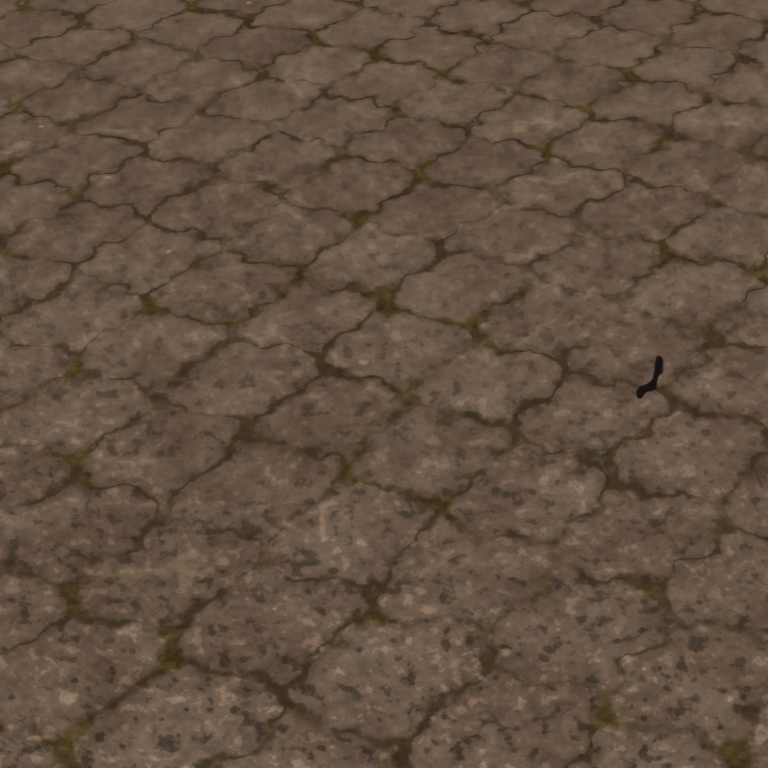
A Shadertoy shader for this texture:

```glsl
#define HORIZON 1.0
#define EDGE_WAVE 0.060
#define EDGE_ROUGHNESS 0.30
#define CORNER_RADIUS 0.13
#define JOINT_WIDTH 0.062
#define GRAIN 0.30
#define STONE_DARK vec3(0.352, 0.278, 0.225)
#define STONE_LIGHT vec3(0.462, 0.388, 0.326)
#define JOINT_COLOR vec3(0.245, 0.190, 0.128)
#define MOSS_COLOR vec3(0.268, 0.222, 0.105)
#define CHIP_COLOR vec3(0.520, 0.445, 0.355)
#define TWIG_COLOR vec3(0.090, 0.075, 0.075)

float hash(vec2 p) {
    return fract(sin(dot(p, vec2(127.1, 311.7))) * 43758.5453);
}

float noise(vec2 p) {
    vec2 i = floor(p), f = fract(p);
    f = f * f * (3.0 - 2.0 * f);
    return mix(mix(hash(i), hash(i + vec2(1, 0)), f.x),
               mix(hash(i + vec2(0, 1)), hash(i + vec2(1, 1)), f.x), f.y);
}

float fbm(vec2 p) {
    float sum = 0.0, amp = 0.5;
    for (int i = 0; i < 4; i++) {
        sum += amp * noise(p);
        p = mat2(1.6, 1.2, -1.2, 1.6) * p + 7.3;
        amp *= 0.5;
    }
    return sum / 0.9375;
}

float roundedBox(vec2 p, float halfSize, float radius) {
    vec2 q = abs(p) - halfSize + radius;
    return length(max(q, 0.0)) + min(max(q.x, q.y), 0.0) - radius;
}

float segment(vec2 p, vec2 a, vec2 b) {
    vec2 pa = p - a, ba = b - a;
    return length(pa - ba * clamp(dot(pa, ba) / dot(ba, ba), 0.0, 1.0));
}

// Canvas to paving lattice: one unit per stone along each row direction
vec2 groundLattice(vec2 uv) {
    float depth = 1.0 / (1.0 - uv.y + HORIZON);
    vec2 plane = vec2((uv.x - 0.5) * depth, depth);
    return mat2(9.06, -4.66, -13.50, -18.77) * (plane - vec2(-0.0455, 0.6494)) + 0.5;
}

void mainImage(out vec4 fragColor, in vec2 fragCoord) {
    vec2 uv = fragCoord / iResolution.xy;
    vec2 ground = groundLattice(uv);
    float nearness = 1.0 - uv.y;

    // Interlocking stones with knobby, crumbled edges
    vec2 rough = vec2(fbm(ground * 4.5), fbm(ground * 4.5 + 31.0)) - 0.5;
    vec2 phase = 6.28318 * (ground.yx - 0.5);
    vec2 wave = sin(phase) + 0.35 * sin(3.0 * phase);
    vec2 q = ground + EDGE_WAVE * wave + EDGE_ROUGHNESS * rough;
    vec2 id = floor(q), cell = fract(q) - 0.5;
    float edge = roundedBox(cell, 0.5, CORNER_RADIUS);

    // Stone body: per-stone tone and soft blotches
    float blotch = fbm(ground * 3.0 + 11.0);
    float tone = 0.5 + 0.25 * (hash(id) - 0.5) + 1.1 * (blotch - 0.5);
    vec3 color = mix(STONE_DARK, STONE_LIGHT, clamp(tone, 0.0, 1.0));

    // Fine grain, dark pits and light grit, coarser towards the viewer
    float grain = 0.65 * fbm(uv * vec2(95.0, 120.0)) + 0.35 * fbm(ground * 13.0) - 0.5;
    float relief = fbm(uv * vec2(62.0, 78.0) + 19.0);
    color *= 1.0 + GRAIN * (0.9 + 0.9 * nearness) * grain;
    color *= 1.0 - 0.30 * (0.2 + nearness) * smoothstep(0.56, 0.78, relief);
    color *= 1.0 + 0.22 * (0.3 + nearness) * smoothstep(0.40, 0.22, relief);

    // Pale worn strips on a few stones
    vec2 across = vec2(cell.x - cell.y, cell.x + cell.y);
    float stripY = across.y - 0.8 * (hash(id + 3.7) - 0.5) + 0.3 * rough.x;
    float strip = smoothstep(0.18, 0.05, abs(stripY))
                * smoothstep(0.60, 0.30, abs(across.x + 0.4 * rough.y));
    strip *= step(0.84, hash(id + 9.1)) * smoothstep(0.32, 0.58, fbm(ground * 6.0));
    color = mix(color, CHIP_COLOR * (1.0 + 0.5 * grain), 0.55 * strip);

    // Dirt in the joints, thin and broken in places
    float spread = JOINT_WIDTH * (0.35 + 1.2 * fbm(ground * 3.5 + 71.0));
    float ragged = edge + 0.06 * (relief - 0.5);
    float joint = smoothstep(-spread, 0.0, ragged);
    float strength = 0.30 + 0.70 * smoothstep(0.32, 0.60, fbm(ground * 2.6 + 47.0));
    color *= 1.0 - 0.12 * smoothstep(-0.18, -0.02, ragged) * strength;
    color = mix(color, JOINT_COLOR * (1.0 + 0.6 * grain), 0.92 * joint * strength);

    // Moss gathers where joints meet
    float corner = length(fract(q + 0.5) - 0.5);
    float moss = smoothstep(0.32, 0.06, corner + 0.6 * rough.y);
    moss *= smoothstep(-0.13, 0.01, ragged) * smoothstep(0.42, 0.62, fbm(ground * 1.7 + 83.0));
    color = mix(color, MOSS_COLOR * (1.0 + 1.3 * grain), 0.75 * moss);

    // Sparse pale pebbles
    vec2 pebbleId = floor(ground * 4.0);
    vec2 jitter = vec2(hash(pebbleId + 1.3), hash(pebbleId + 8.2)) - 0.5;
    float pebble = length(fract(ground * 4.0) - 0.5 - 0.5 * jitter + 0.3 * rough);
    pebble = smoothstep(0.20, 0.06, pebble) * step(0.992, hash(pebbleId));
    color = mix(color, CHIP_COLOR * 1.15, 0.7 * pebble);

    // Dark bent twig, ragged along its length
    vec2 bend = vec2(0.853, 0.506);
    float twig = min(segment(uv, vec2(0.837, 0.489), bend),
                     segment(uv, bend, vec2(0.858, 0.533)));
    twig += 0.010 * (noise(uv * 95.0) - 0.4);
    color = mix(color, TWIG_COLOR, smoothstep(0.0085, 0.0045, twig));

    fragColor = vec4(color, 1.0);
}
```
